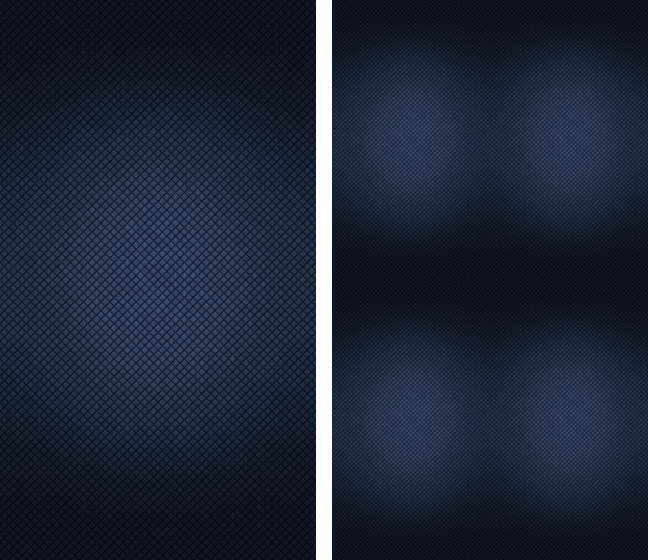
Left, the tile; right, the same tile 2 across and 2 down.
Write a Shadertoy shader that draws this pattern.

```glsl
const float TAU = 6.2831853;
const vec2 REPEATS = vec2(36.0, 64.0);

float hash(vec2 p) {
    uvec2 q = uvec2(p) * uvec2(1597334677u, 3812015801u);
    uint n = (q.x ^ q.y) * 1597334677u;
    n = (n ^ (n >> 15u)) * 2246822519u;
    return float((n ^ (n >> 13u)) >> 8u) / 16777216.0;
}

// Random value per diagonal cell, wrapping at the canvas edges
float cellNoise(vec2 diagonal, float divisions) {
    vec2 id = floor(diagonal * divisions);
    vec2 key = vec2(id.x + id.y + 1.0, id.x - id.y);
    return hash(floor(mod(key, 2.0 * REPEATS * divisions) + 0.5));
}

// Soft oval light that meets itself at every edge
vec3 glowColor(vec2 uv) {
    vec2 wave = 0.5 - 0.5 * cos(TAU * uv);
    float glow = wave.y * mix(0.48, 1.0, wave.x);
    vec3 color = mix(vec3(0.068, 0.090, 0.145), vec3(0.135, 0.190, 0.270),
                     smoothstep(0.0, 0.5, glow));
    return mix(color, vec3(0.215, 0.280, 0.395), smoothstep(0.35, 1.0, glow));
}

void mainImage(out vec4 fragColor, in vec2 fragCoord) {
    vec2 uv = fragCoord / iResolution.xy;
    vec2 grid = uv * REPEATS;
    vec2 diagonal = vec2(grid.x + grid.y, grid.x - grid.y);
    vec2 local = fract(diagonal);
    vec2 edge = min(local, 1.0 - local);
    float blur = 0.5 * length(REPEATS / iResolution.xy);

    // Diamond faces: lit from above, with uneven tone and fine grain
    vec3 color = glowColor(uv);
    color *= 1.0 + 0.10 * (local.x - local.y);
    color *= 0.95 + 0.10 * cellNoise(diagonal, 1.0);
    color *= 0.94 + 0.12 * cellNoise(diagonal, 4.0);

    // Dark grooves, one direction slightly deeper
    vec2 groove = 1.0 - smoothstep(vec2(0.10 - blur), vec2(0.10 + blur), edge);
    float depth = max(groove.x * 0.62, groove.y * 0.76);
    color = mix(color, color * vec3(0.12, 0.16, 0.32), depth);

    fragColor = vec4(color, 1.0);
}
```
